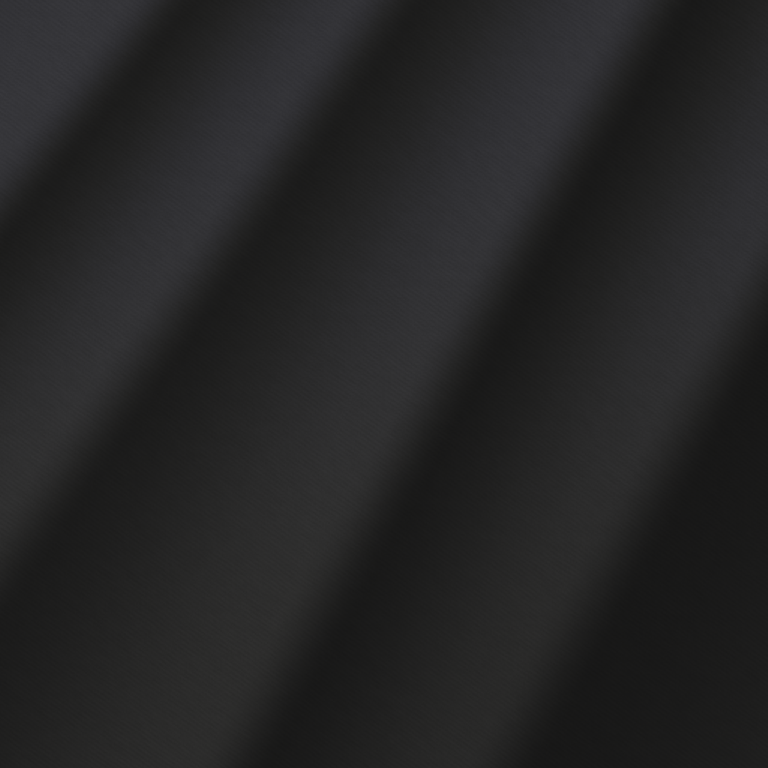
Reproduce this texture procedurally as a three.js fragment shader.

```glsl
varying vec2 vUv;

float hash(vec2 p) {
  return fract(sin(dot(p, vec2(127.1, 311.7))) * 43758.5453);
}

float noise(vec2 p) {
  vec2 cell = floor(p);
  vec2 f = fract(p);
  f = f * f * (3.0 - 2.0 * f);
  return mix(mix(hash(cell), hash(cell + vec2(1.0, 0.0)), f.x),
             mix(hash(cell + vec2(0.0, 1.0)), hash(cell + vec2(1.0, 1.0)), f.x), f.y);
}

// Lays one fold over the cloth: dark past its left crease, rising to a lit ridge
float addFold(float shade, float x, float left, float right, float dark, float light) {
  float t = (x - left) / (right - left);
  float fold = mix(dark, light, smoothstep(0.02, 0.92, t));
  return mix(shade, fold, smoothstep(-0.045, 0.06, x - left));
}

void main() {
  float x = vUv.x + 0.008 * (noise(vUv * 3.0) - 0.5);
  float y = vUv.y;

  // Crease lines, from upper left to lower right
  float creaseA = -0.596 + 0.8 * y;
  float creaseB = -0.185 + 0.685 * y;
  float creaseC = 0.295 + 0.555 * y;
  float creaseD = 0.645 + 0.547 * y;

  // Folds, each overlapping the one before
  float ridge = mix(0.172, 0.206, smoothstep(0.0, 0.8, y));
  float shade = mix(0.175, 0.212, smoothstep(-0.35, -0.08, x - creaseA));
  shade = addFold(shade, x, creaseA, creaseB, 0.102, ridge);
  shade = addFold(shade, x, creaseB, creaseC, 0.102, ridge);
  shade = addFold(shade, x, creaseC, creaseD, 0.092, ridge - 0.012);
  shade = addFold(shade, x, creaseD, creaseD + 0.65, 0.092, 0.14);

  // Twill weave, broken threads and fine grain
  float thread = sin(6.2832 * 185.0 * dot(vUv, vec2(0.57, 0.82)) + 2.0 * noise(vUv * 40.0));
  float weave = 0.022 * thread * (0.5 + noise(vUv * 90.0));
  float streaks = 0.035 * (noise(mat2(0.82, 0.57, -0.57, 0.82) * vUv * vec2(70.0, 160.0)) - 0.5);
  float grain = 0.045 * (hash(floor(vUv * 512.0)) - 0.5);
  shade *= 1.0 + weave + streaks + grain;

  // Cool tint on the lit cloth, fading to neutral lower down
  float cool = smoothstep(0.11, 0.2, shade) * smoothstep(0.1, 0.9, y);
  vec3 color = shade * mix(vec3(1.005, 1.0, 0.985), vec3(0.985, 0.985, 1.055), cool);
  gl_FragColor = vec4(color, 1.0);
}
```
